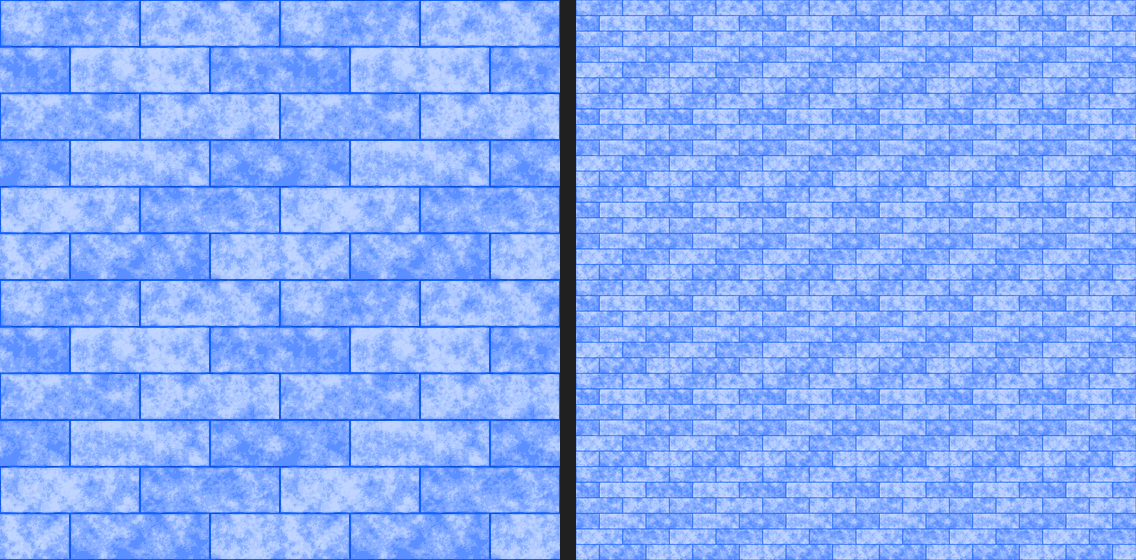
Left: one tile. Right: repeated 3 by 3.
Give the GLSL for this texture, as a three.js fragment shader.

```glsl
// Running-bond wall of mottled pale blue bricks with thin dark blue joints.
varying vec2 vUv;

#define BRICKS vec2(4.0, 12.0)    // bricks across and down
#define PERIOD vec2(2.0, 6.0)     // bricks before the wear repeats
#define JOINT_HALF 0.0017         // half width of a joint
#define JOINT_SOFT 0.0009         // blur of the joint edge
#define JOINT_WOBBLE 0.0010       // roughness of the joint edge
#define CORNER 0.003              // corner radius of a brick
#define BLOTCH_SCALE 30.0         // blotches per canvas width
#define GRAIN_GAIN 0.80           // strength of each finer octave
#define MOTTLE 1.85               // contrast of the mottling
#define TONE_SPREAD 0.13          // difference between light and dark bricks
#define STEP_SOFT 0.06            // softness between the colour steps
#define LIGHT_ROWS 41.0           // bit mask: rows whose second brick is light

const vec3 DEEP_JOINT = vec3(0.05, 0.30, 0.83);
const vec3 JOINT      = vec3(0.08, 0.38, 0.99);
const vec3 DARK       = vec3(0.36, 0.56, 1.00);
const vec3 MID        = vec3(0.47, 0.64, 1.00);
const vec3 LIGHT      = vec3(0.56, 0.70, 1.00);
const vec3 PALE       = vec3(0.67, 0.78, 1.00);
const vec3 HIGHLIGHT  = vec3(0.75, 0.83, 1.00);

float hash(vec2 p) {
  return fract(sin(dot(p, vec2(12.9898, 78.233))) * 43758.5453);
}

float noise(vec2 p) {
  vec2 i = floor(p);
  vec2 f = fract(p);
  f = f * f * (3.0 - 2.0 * f);
  float low = mix(hash(i), hash(i + vec2(1.0, 0.0)), f.x);
  float high = mix(hash(i + vec2(0.0, 1.0)), hash(i + vec2(1.0, 1.0)), f.x);
  return mix(low, high, f.y);
}

// Layered noise, turned at every octave to hide the lattice.
float fbm(vec2 p) {
  const mat2 turn = mat2(1.5, 1.2, -1.2, 1.5);
  float sum = 0.0;
  float total = 0.0;
  float weight = 1.0;
  for (int i = 0; i < 5; i++) {
    sum += weight * noise(p);
    total += weight;
    weight *= GRAIN_GAIN;
    p = turn * p + vec2(3.7, 8.3);
  }
  return sum / total;
}

float softStep(float level, float v) {
  return smoothstep(level - STEP_SOFT, level + STEP_SOFT, v);
}

// Brick colours from dark to pale in soft steps.
vec3 stoneColour(float v) {
  vec3 c = mix(DARK, MID, softStep(0.18, v));
  c = mix(c, LIGHT, softStep(0.39, v));
  c = mix(c, PALE, softStep(0.59, v));
  return mix(c, HIGHLIGHT, smoothstep(0.66, 0.92, v));
}

// Light and dark bricks alternate; shifted rows differ more.
float brickTone(vec2 id) {
  float lightColumn = mod(floor(LIGHT_ROWS / exp2(id.y) + 0.001), 2.0);
  float side = 1.0 - 2.0 * abs(id.x - lightColumn);
  float contrast = mix(1.0, 0.7, mod(id.y, 2.0));
  return side * contrast * TONE_SPREAD + 0.04 * (hash(id + 5.0) - 0.5);
}

void main() {
  // Brick layout: every other row is shifted by half a brick
  vec2 grid = vUv * BRICKS;
  float row = floor(grid.y);
  grid.x -= 0.5 * (1.0 - mod(row, 2.0));
  vec2 cell = floor(grid);
  vec2 id = floor(mod(cell + 0.5, PERIOD));
  vec2 local = (grid - cell - 0.5) / BRICKS;

  // Mottled stone with fine slanted grain, seeded by the wrapped brick number
  vec2 seed = id * vec2(17.0, 13.0) + 9.0;
  float blotch = fbm(local * BLOTCH_SCALE + seed);
  vec2 slant = vec2(local.x + local.y, 1.4 * (local.y - local.x));
  float grain = noise(slant * 190.0 + seed) - 0.5;
  float value = 0.5 + MOTTLE * (blotch - 0.5) + 0.24 * grain + brickTone(id);

  // Distance inward from the rounded brick outline
  vec2 corner = abs(local) - 0.5 / BRICKS + CORNER;
  float outline = length(max(corner, 0.0)) + min(max(corner.x, corner.y), 0.0);
  float inset = CORNER - outline;
  float rough = noise(local * 90.0 + seed.yx);
  float edge = inset + JOINT_WOBBLE * (rough - 0.5);

  // Worn rim beside the joint
  value -= 0.10 * (1.0 - smoothstep(0.002, 0.006, edge));
  vec3 stone = stoneColour(value);

  // Joint with darker stretches along its core
  float core = 1.0 - smoothstep(0.0008, 0.0016, inset);
  vec3 joint = mix(JOINT, DEEP_JOINT, core * smoothstep(0.50, 0.65, rough));
  float stoneMask = smoothstep(JOINT_HALF - JOINT_SOFT, JOINT_HALF + JOINT_SOFT, edge);

  gl_FragColor = vec4(mix(joint, stone, stoneMask), 1.0);
}
```
